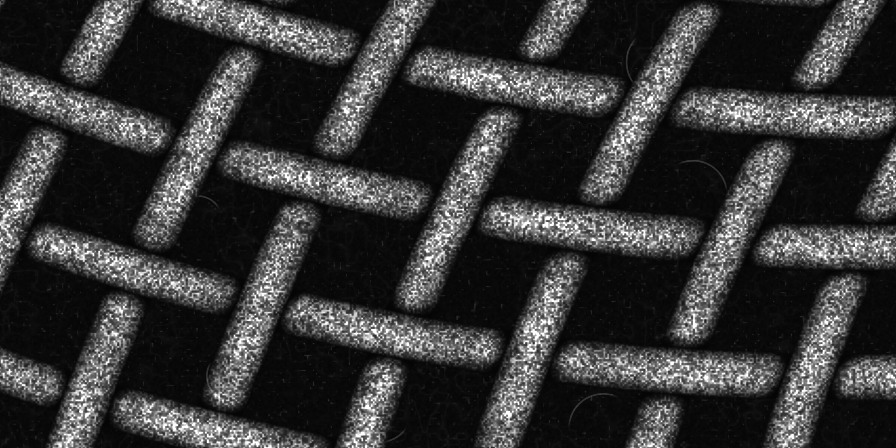
A Shadertoy shader for this texture:

```glsl
const float PI = 3.14159265;
const float HALF_WIDTH = 0.052;

float hash(vec2 p) {
    vec3 q = fract(vec3(p.xyx) * 0.1031);
    q += dot(q, q.yzx + 33.33);
    return fract((q.x + q.y) * q.z);
}

float noise(vec2 p) {
    vec2 cell = floor(p), f = fract(p);
    f = f * f * (3.0 - 2.0 * f);
    return mix(mix(hash(cell), hash(cell + vec2(1, 0)), f.x),
               mix(hash(cell + vec2(0, 1)), hash(cell + vec2(1, 1)), f.x), f.y);
}

// Bright metallic speckle over broad worn patches
float speckle(vec2 p) {
    float fine = noise(p * 235.0);
    float coarse = noise(p.yx * 120.0 + 17.0);
    float worn = noise(p * 22.0 + 5.0);
    return (0.2 + 1.45 * fine * fine + 0.45 * coarse) * (0.8 + 0.4 * worn);
}

// Dark cloth with faint curled lint and a few flecks
float backing(vec2 p) {
    vec2 warp = p + 0.02 * vec2(noise(p * 30.0), noise(p * 30.0 + 9.0));
    float ridge = 1.0 - abs(2.0 * noise(warp * 48.0) - 1.0);
    float lint = pow(ridge, 6.0) * noise(p * 9.0 + 3.0);
    float fleck = pow(noise(p * 150.0 + 40.0), 14.0);
    return 0.022 + 0.02 * noise(p * 210.0) + 0.045 * lint + 0.15 * fleck;
}

// Tone of a round wire; it darkens where it dips below its neighbour
float wireTone(float d, float neighbour, float height) {
    float r = min(abs(d) / HALF_WIDTH, 1.0);
    float body = pow(1.0 - r * r, 1.15);
    float dip = smoothstep(0.045, 0.085, abs(neighbour) - 0.018 * r * r);
    float lift = mix(0.82, 1.0, smoothstep(-0.7, 0.7, height));
    return 0.68 * body * lift * mix(1.0, dip, step(height, 0.0));
}

float coverage(float d) {
    return 1.0 - smoothstep(HALF_WIDTH - 0.007, HALF_WIDTH + 0.003, abs(d));
}

// Short stray fibres, each a thin arc
float fibres(vec2 p) {
    float sum = 0.0;
    for (float k = 0.0; k < 8.0; k++) {
        vec2 center = vec2(2.0 * hash(vec2(k, 3.0)), hash(vec2(k, 8.0)));
        vec2 q = p - center;
        float radius = 0.025 + 0.06 * hash(vec2(k, 12.0));
        float turn = 2.0 * PI * hash(vec2(k, 21.0));
        float along = dot(normalize(q + 1e-5), vec2(cos(turn), sin(turn)));
        float line = 1.0 - smoothstep(0.0008, 0.003, abs(length(q) - radius));
        sum += line * smoothstep(0.5, 0.8, along);
    }
    return min(sum, 1.0);
}

void mainImage(out vec4 fragColor, in vec2 fragCoord) {
    vec2 p = fragCoord / iResolution.y;
    p.y = 1.0 - p.y;

    // Curved weave coordinates: whole numbers lie on the wire axes
    float bend = 2.14 - p.x;
    vec2 spacing = vec2(0.328 - 0.02 * p.y + 0.0154 * p.y * p.y,
                        0.2865 + 0.0157 * bend);
    vec2 weave = vec2(p.x - 0.268 + 0.55 * p.y - 0.096 * p.y * p.y,
                      p.y + 0.0234 + 0.0941 * bend * bend) / spacing;
    vec2 id = floor(weave + 0.5);
    vec2 offset = weave - id;
    offset.x -= 0.055 * mod(id.x, 2.0);

    // Perpendicular distances: x to the steep wire, y to the shallow wire
    vec2 d = offset * spacing * vec2(0.88, 0.97);
    d += 0.003 * (vec2(noise(p * 14.0), noise(p * 14.0 + 30.0)) - 0.5);

    // Alternating over and under heights along each wire
    float steepHeight = -cos(PI * (id.x + weave.y));
    float shallowHeight = cos(PI * (weave.x + id.y));

    float grain = speckle(p);
    float steep = wireTone(d.x, d.y, steepHeight) * grain + 0.02;
    float shallow = wireTone(d.y, d.x, shallowHeight) * grain + 0.02;

    // Lower wire first, upper wire last
    bool steepOnTop = steepHeight > shallowHeight;
    vec2 lower = steepOnTop ? vec2(shallow, coverage(d.y)) : vec2(steep, coverage(d.x));
    vec2 upper = steepOnTop ? vec2(steep, coverage(d.x)) : vec2(shallow, coverage(d.y));
    float tone = backing(p);
    tone = mix(tone, lower.x, lower.y);
    tone = mix(tone, upper.x, upper.y);
    tone += 0.16 * fibres(p) * (1.0 - upper.y);

    fragColor = vec4(vec3(clamp(tone, 0.0, 1.0)), 1.0);
}
```
